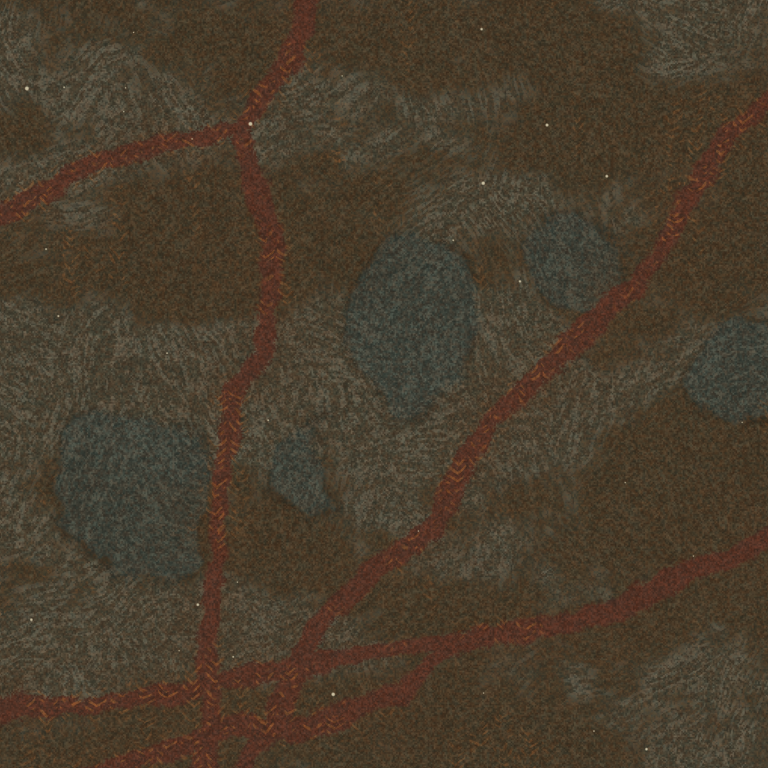
Write a WebGL 2 fragment shader that draws this texture.

```glsl
#version 300 es
precision highp float;
// Weathered olive paint on twill, crossed by rust-red veins and slate blotches.
uniform vec2 u_resolution;
out vec4 fragColor;

const vec3 OLIVE = vec3(0.280, 0.250, 0.190);
const vec3 UMBER = vec3(0.268, 0.217, 0.148);
const vec3 STROKE = vec3(0.365, 0.340, 0.280);
const vec3 SLATE = vec3(0.250, 0.260, 0.225);
const vec3 RED = vec3(0.332, 0.194, 0.146);
const vec3 ORANGE = vec3(0.500, 0.310, 0.165);
const vec3 CREAM = vec3(0.780, 0.740, 0.620);

float hash(vec2 p) {
  vec3 q = fract(p.xyx * 0.1031);
  q += dot(q, q.yzx + 33.33);
  return fract((q.x + q.y) * q.z);
}

float noise(vec2 p) {
  vec2 i = floor(p), f = fract(p);
  f = f * f * (3.0 - 2.0 * f);
  vec2 e = vec2(0.0, 1.0);
  return mix(mix(hash(i), hash(i + e.yx), f.x),
             mix(hash(i + e), hash(i + e.yy), f.x), f.y);
}

float fbm(vec2 p) {
  float sum = 0.0, amp = 0.5;
  for (int i = 0; i < 5; i++) {
    sum += amp * noise(p);
    p = mat2(1.6, 1.2, -1.2, 1.6) * p + 7.3;
    amp *= 0.5;
  }
  return sum / 0.96875;
}

vec2 warp(vec2 p, float scale, float amount) {
  return amount * (vec2(noise(p * scale + 3.1), noise(p * scale + 41.7)) - 0.5);
}

float segment(vec2 p, vec2 a, vec2 b) {
  vec2 ab = b - a;
  return length(p - a - ab * clamp(dot(p - a, ab) / dot(ab, ab), 0.0, 1.0));
}

float bend(vec2 p, vec2 a, vec2 b, vec2 c) {
  return min(segment(p, a, b), segment(p, b, c));
}

// Distance to the centre lines of the branching veins.
float veins(vec2 p) {
  vec2 fork = vec2(0.31, 0.835), waist = vec2(0.345, 0.54), stem = vec2(0.28, 0.32);
  vec2 knee = vec2(0.88, 0.73), slope = vec2(0.64, 0.45), foot = vec2(0.49, 0.255);
  vec2 root = vec2(0.53, 0.15), tail = vec2(0.45, 0.065);
  float d = bend(p, vec2(0.40, 1.03), vec2(0.38, 0.92), fork);
  d = min(d, bend(p, fork, vec2(0.17, 0.80), vec2(-0.03, 0.715)));
  d = min(d, bend(p, fork, vec2(0.35, 0.68), waist));
  d = min(d, bend(p, waist, vec2(0.295, 0.48), stem));
  d = min(d, bend(p, stem, vec2(0.265, 0.17), vec2(0.27, -0.03)));
  d = min(d, bend(p, vec2(1.03, 0.91), vec2(0.95, 0.81), knee));
  d = min(d, bend(p, knee, vec2(0.83, 0.62), slope));
  d = min(d, bend(p, slope, vec2(0.57, 0.32), foot));
  d = min(d, bend(p, foot, vec2(0.41, 0.16), vec2(0.31, -0.03)));
  d = min(d, bend(p, vec2(-0.03, 0.075), vec2(0.25, 0.10), root));
  d = min(d, bend(p, root, vec2(0.80, 0.21), vec2(1.03, 0.31)));
  d = min(d, bend(p, tail, vec2(0.53, 0.09), vec2(0.58, 0.15)));
  return min(d, bend(p, vec2(0.11, -0.01), vec2(0.27, 0.04), tail));
}

// Signed distance to a loose arc of upright blotches.
float blotches(vec2 p) {
  float d = 1.0;
  for (int i = 0; i < 5; i++) {
    float k = float(i);
    vec2 centre = vec2(fract(0.53 + 0.215 * k), 0.50 + 0.16 * cos(1.26 * k - 1.1));
    float radius = 0.065 + 0.025 * cos(2.2 * k);
    d = min(d, length((p - centre) * vec2(1.0, 0.8)) - radius);
  }
  return d;
}

// Fine bristle marks, with patches of differing direction.
float bristles(vec2 p) {
  float sum = 0.0, total = 0.0;
  vec2 q = p + warp(p, 9.0, 0.05) + warp(p, 40.0, 0.008);
  for (int i = 0; i < 4; i++) {
    float angle = 0.45 + 0.8 * float(i);
    vec2 dir = vec2(cos(angle), sin(angle));
    vec2 along = vec2(dot(q, dir) * 75.0, dot(q, vec2(-dir.y, dir.x)) * 270.0);
    float weight = pow(noise(p * 9.0 + 19.0 * float(i)), 6.0) + 0.001;
    sum += weight * noise(along + 31.0 * float(i));
    total += weight;
  }
  return sum / total;
}

// Slanted dabs that reverse direction in neighbouring columns.
float herringbone(vec2 p) {
  float zigzag = abs(fract(p.x * 32.0) - 0.5);
  float phase = fract(p.y * 92.0 + zigzag * 2.4);
  return smoothstep(0.2, 0.42, 0.5 - abs(phase - 0.5)) * smoothstep(0.03, 0.12, zigzag);
}

float specks(vec2 p, float pixel) {
  vec2 cell = floor(p * 15.0);
  vec2 jitter = 0.1 + 0.8 * vec2(hash(cell + 5.0), hash(cell + 77.0));
  float radius = mix(0.0006, 0.0024, pow(hash(cell + 31.0), 4.0));
  float d = length(p - (cell + jitter) / 15.0) - radius;
  return step(0.88, hash(cell + 13.0)) * (1.0 - smoothstep(-pixel, pixel, d));
}

void main() {
  vec2 p = gl_FragCoord.xy / u_resolution.y;
  float pixel = 1.0 / u_resolution.y;
  float grain = 0.65 * noise(p * 509.0) + 0.35 * noise(p * 240.0 + 9.0) - 0.5;
  float tint = noise(p * 310.0 + 70.0) - 0.5;
  float twill = herringbone(p + warp(p, 60.0, 0.008));

  // Ground with worn umber patches and pale bristle marks
  vec2 worn = (p - vec2(0.82, 0.86)) * vec2(6.0, 14.0);
  float patches = fbm(p * vec2(3.2, 6.0) + 2.0) + 0.22 * exp(-dot(worn, worn));
  patches += 0.22 * (fbm(p * 28.0) - 0.5) + 0.12 * grain;
  float umber = smoothstep(0.51, 0.62, patches);
  vec3 col = mix(OLIVE, UMBER, umber);
  float stroke = smoothstep(0.38, 0.78, bristles(p) + 0.35 * grain);
  col = mix(col, STROKE, stroke * (0.72 - 0.55 * umber));

  // Slate blotches with broken dark rims
  vec2 ragged = warp(p, 12.0, 0.05) + warp(p, 38.0, 0.02) + warp(p, 110.0, 0.008);
  float blot = blotches(p + ragged);
  col *= 1.0 - 0.22 * exp(-pow(blot / 0.007, 2.0)) * noise(p * 22.0);
  vec3 slate = SLATE * (0.93 + 0.18 * stroke);
  col = mix(col, slate, 0.85 * (1.0 - smoothstep(-0.007, 0.003, blot + 0.006 * grain)));

  // Red veins in a brown halo
  float vein = veins(p + warp(p, 11.0, 0.025) + warp(p, 50.0, 0.009));
  float halo = exp(-vein * 28.0) * smoothstep(0.35, 0.65, fbm(p * 12.0));
  col = mix(col, UMBER * vec3(1.1, 1.02, 1.0), 0.65 * halo);
  float width = 0.010 + 0.007 * noise(p * 8.0 + 60.0) + 0.004 * (noise(p * 130.0) - 0.5);
  float body = 1.0 - smoothstep(-0.003, 0.003, vein - width + 0.008 * grain);
  col = mix(col, RED, body * (0.88 + 0.25 * grain));

  // Orange threads showing through the paint
  float exposed = smoothstep(0.42, 0.58, fbm(p * 9.0 + 15.0));
  float nearVein = exp(-pow(vein / 0.021, 2.0));
  float column = smoothstep(0.62, 0.8, noise(vec2(p.x * 32.0, p.y * 6.0)));
  float threads = twill * smoothstep(0.42, 0.68, noise(p * 125.0 + 4.0));
  float shown = exposed * max(nearVein, 0.5 * column * umber);
  col = mix(col, ORANGE, 0.68 * threads * shown);

  // Weave, grain, warm and cool tints, pale flecks
  col *= 1.0 + 0.05 * (twill - 0.4) + 0.52 * grain;
  col += vec3(0.045, -0.008, -0.022) * tint;
  col = mix(col, CREAM, specks(p, pixel));
  fragColor = vec4(col, 1.0);
}
```
